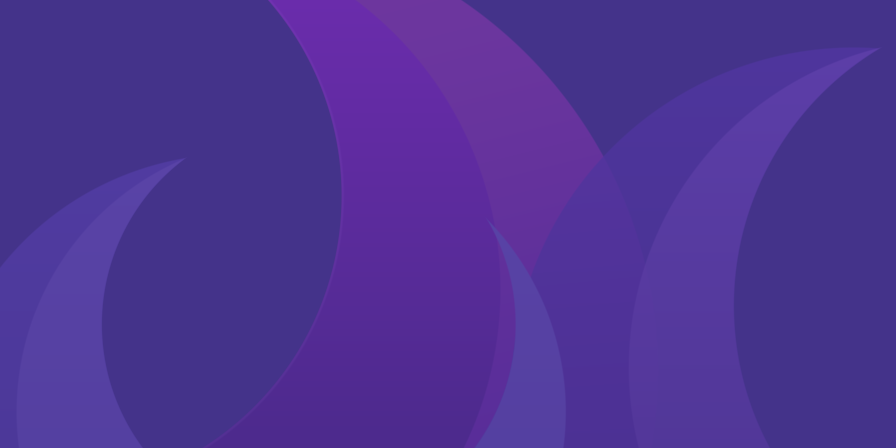
Write a WebGL 1 fragment shader that draws this background.

```glsl
precision highp float;
// Overlapping translucent violet crescents on a flat indigo background.
uniform vec2 u_resolution;

// Antialiased disc coverage, in units of canvas height.
float disc(vec2 p, vec2 center, float radius) {
  float pixel = 1.0 / u_resolution.y;
  return 1.0 - smoothstep(-pixel, pixel, length(p - center) - radius);
}

void main() {
  vec2 p = gl_FragCoord.xy / u_resolution.y;
  float height = clamp(p.y, 0.0, 1.0);
  vec3 color = vec3(0.265, 0.200, 0.540);

  // Central crescent: a rosy outer band, then a vivid inner band.
  vec2 hollowCenter = vec2(0.098, 0.5625);
  float outside = 1.0 - disc(p, hollowCenter, 0.665);
  float diagonal = smoothstep(-0.2, 1.2, p.y - 0.25 * (p.x - 1.0));
  vec3 rose = mix(vec3(0.345, 0.175, 0.600), vec3(0.430, 0.215, 0.622), diagonal);
  color = mix(color, rose, disc(p, vec2(0.469, 0.172), 1.0) * outside);
  vec3 violet = mix(vec3(0.298, 0.165, 0.550), vec3(0.416, 0.172, 0.672), height);
  float vivid = disc(p, vec2(0.310, 0.354), 0.807) * outside;
  color = mix(color, violet, vivid);

  // Faint rim along the hollow of the central crescent.
  float rim = 1.0 - smoothstep(0.0, 0.005, abs(length(p - hollowCenter) - 0.667));
  color += 0.025 * rim * vivid;

  // Right crescent, tinting the central one where they overlap.
  outside = 1.0 - disc(p, vec2(2.307, 0.318), 0.669);
  vec3 blue = mix(vec3(0.285, 0.195, 0.575), vec3(0.322, 0.212, 0.640), height);
  color = mix(color, blue, 0.78 * disc(p, vec2(1.906, 0.130), 0.764) * outside);
  vec3 lilac = mix(vec3(0.335, 0.225, 0.610), vec3(0.390, 0.262, 0.685), height);
  color = mix(color, lilac, 0.70 * disc(p, vec2(2.1375, 0.180), 0.734) * outside);

  // Left crescent, smaller and bluer.
  outside = 1.0 - disc(p, vec2(0.689, 0.276), 0.462);
  blue = mix(vec3(0.298, 0.220, 0.600), vec3(0.322, 0.238, 0.645), height);
  color = mix(color, blue, disc(p, vec2(0.523, -0.010), 0.666) * outside);
  lilac = mix(vec3(0.330, 0.250, 0.630), vec3(0.360, 0.270, 0.665), height);
  color = mix(color, lilac, disc(p, vec2(0.650, 0.081), 0.613) * outside);

  gl_FragColor = vec4(color, 1.0);
}
```
